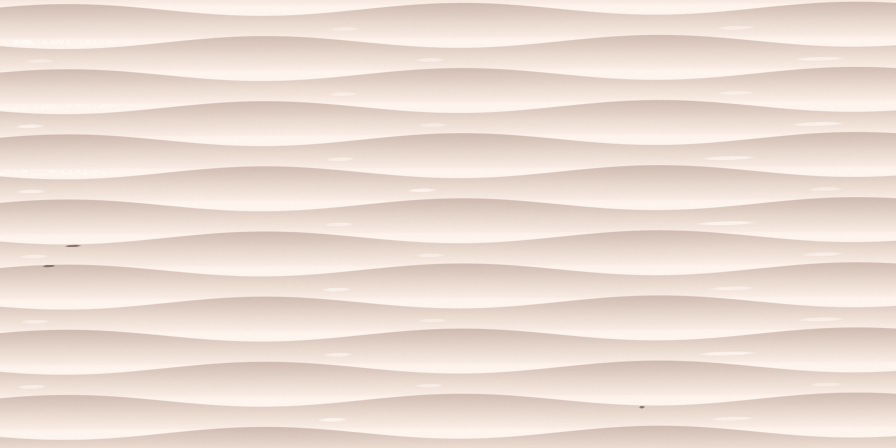
Give the GLSL for this texture, as a Shadertoy shader.

```glsl
const float TAU = 6.2831853;
const float ROW_HEIGHT = 0.0727;   // spacing of ridge edges, canvas height = 1
const float ROW_START = 0.0203;    // depth of the first edge below the top
const float WAVE_LENGTH = 0.88;
const float WAVE_CREST = 1.028;    // x of a crest on even edges
const float WAVE_AMP = 0.19;       // in row heights
const float TILT = 0.003;

const vec3 SHADOW = vec3(0.87, 0.80, 0.76);
const vec3 BODY = vec3(0.93, 0.87, 0.83);
const vec3 LIGHT = vec3(0.98, 0.93, 0.90);
const vec3 GLOSS = vec3(1.0, 0.975, 0.955);
const vec3 CHIP = vec3(0.42, 0.36, 0.33);

float hash(vec2 p) {
    return fract(sin(dot(p, vec2(127.1, 311.7))) * 43758.5453);
}

float noise(vec2 p) {
    vec2 i = floor(p), f = fract(p);
    f = f * f * (3.0 - 2.0 * f);
    return mix(mix(hash(i), hash(i + vec2(1, 0)), f.x),
               mix(hash(i + vec2(0, 1)), hash(i + vec2(1, 1)), f.x), f.y);
}

// Soft horizontal dash: 1 at the centre, 0 beyond its half size
float dash(vec2 offset, vec2 halfSize) {
    vec2 q = offset / halfSize;
    return 1.0 - smoothstep(0.25, 1.0, dot(q, q));
}

// Short reflections, one per wave in each band
float reflection(float x, float s, float band) {
    float odd = mod(band, 2.0);
    float u = (x - mix(0.755, 0.953, odd)) / WAVE_LENGTH;
    float cell = floor(u + 0.5);
    float jitter = hash(vec2(cell, band));
    float halfLength = mix(0.035, 0.075, jitter * step(0.5, cell));
    float dx = (u - cell) * WAVE_LENGTH + (jitter - 0.5) * 0.03;
    float dy = s - mix(0.10, 0.06, odd) + dx * 0.3;
    return dash(vec2(dx, dy), vec2(halfLength, 0.07)) * mix(0.4, 0.75, jitter);
}

// Broken pale scuffs along the upper left ridges
float scuff(float x, float s, float band) {
    float region = (1.0 - smoothstep(0.15, 0.36, x)) * step(band, 4.5)
                 * (1.0 - mod(band, 2.0));
    float specks = smoothstep(0.5, 0.75, noise(vec2(x * 170.0, s * 14.0 + band * 9.0)));
    return region * specks * dash(vec2(0.0, s - 0.48), vec2(1.0, 0.10));
}

// Colour of one band; s runs downward from its straight middle line
vec3 bandColor(float x, float s, float band) {
    vec3 slope = s < 0.0 ? BODY - SHADOW : LIGHT - BODY;
    vec3 col = BODY + slope * s / 0.36;
    col += 0.012 * smoothstep(0.34, 0.40, s);
    col += 0.010 * (hash(vec2(band, 4.0)) - 0.5);
    col += 0.012 * (noise(vec2(x * 3.0, band * 0.7)) - 0.5);
    col = min(col, vec3(0.995, 0.958, 0.932));
    return mix(col, GLOSS, max(reflection(x, s, band), scuff(x, s, band)));
}

// Small dark chips, given as x, depth and half length
float chips(vec2 p) {
    vec3 marks[3] = vec3[3](vec3(0.163, 0.549, 0.020),
                            vec3(0.109, 0.594, 0.016),
                            vec3(1.433, 0.909, 0.007));
    float cover = 0.0;
    for (int i = 0; i < 3; i++) {
        vec2 offset = p - marks[i].xy;
        offset.y += offset.x * 0.06;
        cover = max(cover, dash(offset, vec2(marks[i].z, 0.0035)));
    }
    return cover;
}

void mainImage(out vec4 fragColor, in vec2 fragCoord) {
    vec2 p = fragCoord / iResolution.y;
    p.y = 1.0 - p.y;

    // Nearest edge; neighbouring edges wave in opposite phase
    float row = (p.y + TILT * (p.x - WAVE_CREST) - ROW_START) / ROW_HEIGHT;
    float edge = floor(row + 0.5);
    float parity = 1.0 - 2.0 * mod(edge, 2.0);
    float wave = cos(TAU * (p.x - WAVE_CREST) / WAVE_LENGTH);
    float below = row - edge + WAVE_AMP * parity * wave;

    // Bright foot of the band above meets the shaded top of the band below
    float blur = 0.8 / (iResolution.y * ROW_HEIGHT);
    vec3 upper = bandColor(p.x, row - edge + 0.5, edge - 1.0);
    vec3 lower = bandColor(p.x, row - edge - 0.5, edge);
    vec3 col = mix(upper, lower, smoothstep(-blur, blur, below));

    // Fine grain and wear
    col += 0.006 * (noise(p * 260.0) - 0.5);
    col = mix(col, CHIP, 0.75 * chips(p));
    fragColor = vec4(clamp(col, 0.0, 1.0), 1.0);
}
```
